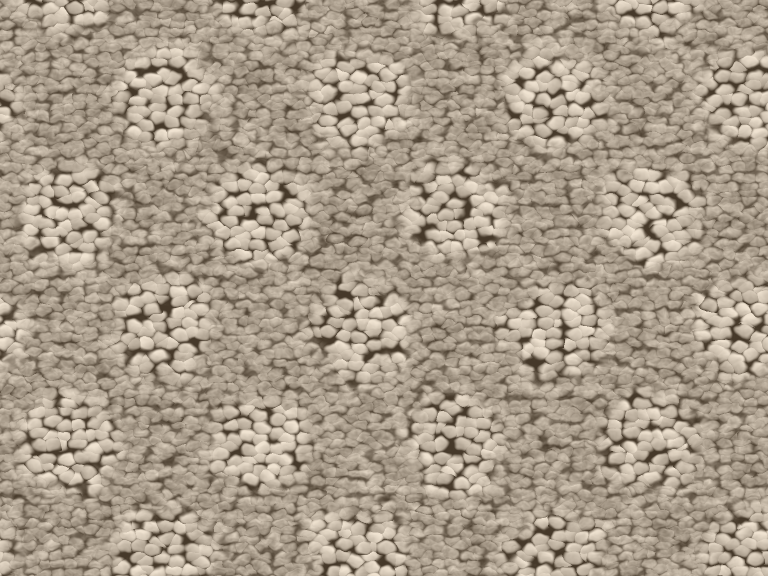
Reproduce this texture procedurally as a Shadertoy shader.

```glsl
// Beige carpet: staggered round patches of crisp yarn loops in a softer cut pile.
// Tufts are jittered overlapping domes, the highest one winning at each point;
// gradient noise bends their outlines and adds streaks and fibres to the pile.

const vec3  DARK_YARN     = vec3(0.27, 0.22, 0.16);
const vec3  LIGHT_YARN    = vec3(0.94, 0.89, 0.82);
const vec2  PATCH_PERIOD  = vec2(0.338, 0.398);   // two staggered rows per period
const vec2  PATCH_CENTRE  = vec2(0.285, 0.827);
const float PATCH_INNER   = 0.065;
const float PATCH_OUTER   = 0.118;
const float PATCH_RAGGED  = 0.035;
const vec2  LOOP_CELL     = vec2(0.0245, 0.0195);
const vec2  PILE_CELL     = vec2(0.0215, 0.0140);
const float JITTER        = 0.8;
const float OUTLINE_WARP  = 0.0055;
const float LOOP_CONTRAST = 0.98;
const float PILE_CONTRAST = 0.50;
const float LOOP_TONE     = 0.60;
const float PILE_TONE     = 0.52;
const float STREAK_AMOUNT = 0.20;
const float FIBRE_AMOUNT  = 0.20;
const int   SAMPLES       = 2;                    // per axis, for smooth edges

vec2 hash2(vec2 p) {
    vec3 q = fract(vec3(p.xyx) * vec3(0.1031, 0.1030, 0.0973));
    q += dot(q, q.yzx + 33.33);
    return fract((q.xx + q.yz) * q.zy);
}

float cornerSlope(vec2 corner, vec2 offset) {
    float angle = 6.2832 * hash2(corner).x;
    return dot(vec2(cos(angle), sin(angle)), offset);
}

float gradientNoise(vec2 p) {
    vec2 i = floor(p), f = fract(p);
    vec2 u = f * f * f * (f * (f * 6.0 - 15.0) + 10.0);
    vec2 e = vec2(1.0, 0.0);
    float low  = mix(cornerSlope(i, f), cornerSlope(i + e.xy, f - e.xy), u.x);
    float high = mix(cornerSlope(i + e.yx, f - e.yx), cornerSlope(i + e.xx, f - e.xx), u.x);
    return mix(low, high, u.y);
}

// 1 inside a patch of loops, 0 in the plain pile
float loopPatch(vec2 p) {
    vec2 q = (p - PATCH_CENTRE) / PATCH_PERIOD;
    vec2 a = (fract(q + 0.5) - 0.5) * PATCH_PERIOD;
    vec2 b = (fract(q) - 0.5) * PATCH_PERIOD;
    float d = min(length(a), length(b));
    d += PATCH_RAGGED * (gradientNoise(p * 17.0) + 0.7 * gradientNoise(p * 41.0 + 9.0));
    return 1.0 - smoothstep(PATCH_INNER, PATCH_OUTER, d);
}

// Light on the topmost tuft: 0 in the crevices, about 1 on a crown
float tuftLight(vec2 p, vec2 cell, float seed) {
    vec2 g = p / cell;
    float top = 0.0, light = 0.0;
    for (int j = -1; j <= 1; j++)
    for (int i = -1; i <= 1; i++) {
        vec2 id = floor(g) + vec2(i, j);
        vec2 place = hash2(id + seed);
        vec2 trait = hash2(id + seed + 71.3);
        vec2 d = g - id - 0.5 - (place - 0.5) * JITTER;
        float turn = (trait.x - 0.5) * 1.6;
        d = mat2(cos(turn), sin(turn), -sin(turn), cos(turn)) * d;
        vec2 r = d / vec2(0.82, 0.70);
        float dome = 1.0 - dot(r, r);
        float height = dome + 0.55 * trait.y;
        if (dome > 0.0 && height > top) {
            top = height;
            float body = smoothstep(0.0, 0.72, dome);
            light = body * (0.84 + 0.32 * d.y) + 0.2 * (fract(trait.x * 7.0) - 0.5);
        }
    }
    return light;
}

float carpetTone(vec2 p) {
    vec2 bend = vec2(gradientNoise(p * 62.0), gradientNoise(p * 62.0 + 37.0));
    vec2 w = p + OUTLINE_WARP * bend;
    float loops = LOOP_TONE + LOOP_CONTRAST * (tuftLight(w, LOOP_CELL, 3.0) - 0.62);

    // Pile: low tufts under wide streaks and short fibres
    float streaks = gradientNoise(p * vec2(15.0, 48.0) + 5.0);
    float fibres  = gradientNoise(w * vec2(75.0, 130.0) + 11.0)
                  + 0.5 * gradientNoise(w * vec2(190.0, 260.0));
    float pile = PILE_TONE + PILE_CONTRAST * (tuftLight(w + 0.5 * OUTLINE_WARP * bend.yx, PILE_CELL, 19.0) - 0.62);
    pile += STREAK_AMOUNT * streaks + FIBRE_AMOUNT * fibres;

    return mix(pile, loops + 0.06 * fibres, loopPatch(p));
}

void mainImage(out vec4 fragColor, in vec2 fragCoord) {
    float tone = 0.0;
    for (int j = 0; j < SAMPLES; j++)
    for (int i = 0; i < SAMPLES; i++) {
        vec2 shift = (vec2(i, j) + 0.5) / float(SAMPLES) - 0.5;
        tone += clamp(carpetTone((fragCoord + shift) / iResolution.y), 0.0, 1.0);
    }
    tone /= float(SAMPLES * SAMPLES);
    fragColor = vec4(mix(DARK_YARN, LIGHT_YARN, tone), 1.0);
}
```
